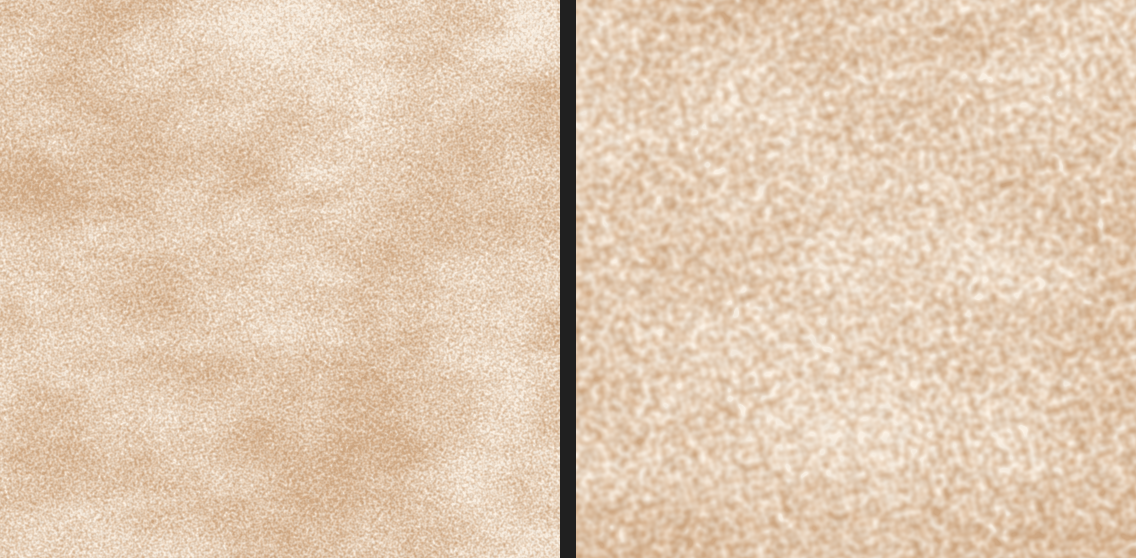
Left, the full canvas; right, a detail of the centre.
Reproduce this texture procedurally as a Shadertoy shader.

```glsl
#define BASE_COLOR vec3(0.891, 0.796, 0.699)
#define TONE_STEP vec3(0.025, 0.043, 0.058)
#define CLOUD_SCALE 3.0
#define CLOUD_STRETCH vec2(0.8, 1.2)
#define CLOUD_AMOUNT 2.9
#define CLOUD_GAIN 0.68
#define WISP_AMOUNT 1.3
#define GRAIN_SCALE 155.0
#define GRAIN_AMOUNT 4.5
#define FLECK_AMOUNT 0.9
#define SHEEN_AMOUNT 0.05

const mat2 TURN = mat2(0.8, 0.6, -0.6, 0.8);

// Unit gradient at a lattice point, from an integer hash
vec2 latticeGradient(vec2 cell) {
    uvec2 q = uvec2(ivec2(cell));
    uint h = q.x * 1597u ^ q.y * 51749u;
    h = (h ^ (h >> 15)) * 73244475u;
    h = (h ^ (h >> 13)) * 40503u;
    h ^= h >> 16;
    float angle = float(h & 65535u) * 6.28318 / 65536.0;
    return vec2(cos(angle), sin(angle));
}

float gradientNoise(vec2 p) {
    vec2 cell = floor(p), f = p - cell;
    vec2 u = f * f * f * (f * (f * 6.0 - 15.0) + 10.0);
    vec2 e = vec2(1.0, 0.0);
    float a = dot(latticeGradient(cell), f);
    float b = dot(latticeGradient(cell + e.xy), f - e.xy);
    float c = dot(latticeGradient(cell + e.yx), f - e.yx);
    float d = dot(latticeGradient(cell + e.xx), f - e.xx);
    return mix(mix(a, b, u.x), mix(c, d, u.x), u.y);
}

// Soft blotches, from broad clouds down to fine mottling
float clouds(vec2 p) {
    float sum = 0.0, amplitude = 1.0;
    for (int i = 0; i < 6; i++) {
        sum += amplitude * gradientNoise(p);
        p = p * 2.1 + vec2(17.3, 9.7);
        amplitude *= CLOUD_GAIN;
    }
    return sum;
}

// Short, slightly tilted fibres that fade in and out
float wisps(vec2 uv) {
    vec2 p = vec2(uv.x + 0.2 * uv.y, uv.y - 0.15 * uv.x);
    float patches = smoothstep(-0.1, 0.4, gradientNoise(p * 5.0 + 31.0));
    return patches * gradientNoise(p * vec2(13.0, 42.0) + 5.0);
}

// Fine speckle from two turned layers
float grain(vec2 uv) {
    vec2 p = TURN * uv * GRAIN_SCALE;
    return 0.72 * gradientNoise(p + 3.7)
         + 0.75 * gradientNoise(TURN * p * 1.5 + 61.2);
}

void mainImage(out vec4 fragColor, in vec2 fragCoord) {
    vec2 uv = fragCoord / iResolution.y;

    // Combine the layers into one signed tone
    float speckle = grain(uv);
    float tone = CLOUD_AMOUNT * clouds(uv * CLOUD_SCALE * CLOUD_STRETCH + 4.1);
    tone += WISP_AMOUNT * wisps(uv);
    tone += GRAIN_AMOUNT * speckle;

    // Sparse pale flecks where the grain peaks
    float fleckZone = smoothstep(0.1, 0.45, gradientNoise(uv * 38.0 + 71.0));
    tone += FLECK_AMOUNT * fleckZone * smoothstep(0.2, 0.6, speckle);

    // Tone shifts the tint, sheen shifts the brightness alone
    float sheen = SHEEN_AMOUNT * gradientNoise(TURN * uv * 120.0 + 23.0);
    vec3 color = BASE_COLOR + TONE_STEP * clamp(tone, -3.2, 3.0) + sheen;
    fragColor = vec4(clamp(color, 0.0, 1.0), 1.0);
}
```
